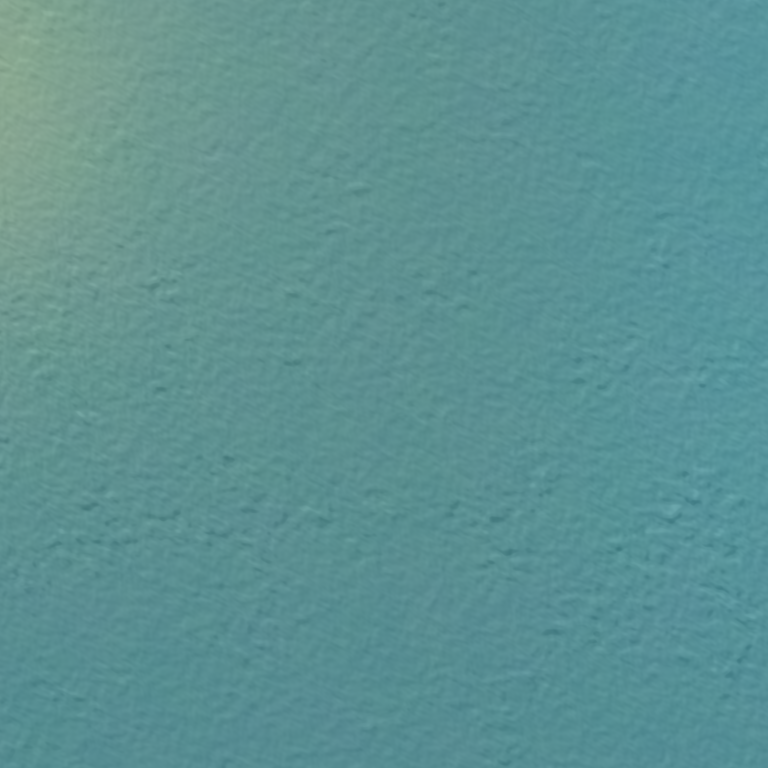
Write a Shadertoy shader that draws this texture.

```glsl
// Teal painted plaster wall with fine embossed ripples and a warm glow at the upper left.

float hash(vec2 cell) {
    vec3 q = fract(vec3(cell.xyx) * vec3(0.1031, 0.1030, 0.0973));
    q += dot(q, q.yzx + 33.33);
    return fract((q.x + q.y) * q.z);
}

vec2 gradientAt(vec2 cell) {
    float angle = 6.2832 * hash(cell);
    return vec2(cos(angle), sin(angle));
}

// Gradient noise, roughly -0.7 to 0.7
float noise(vec2 p) {
    vec2 i = floor(p), f = p - i;
    vec2 u = f * f * f * (f * (f * 6.0 - 15.0) + 10.0);
    vec2 e = vec2(1.0, 0.0);
    float low = mix(dot(gradientAt(i), f), dot(gradientAt(i + e.xy), f - e.xy), u.x);
    float high = mix(dot(gradientAt(i + e.yx), f - e.yx), dot(gradientAt(i + e.xx), f - e.xx), u.x);
    return mix(low, high, u.y);
}

float fbm(vec2 p, int octaves) {
    float sum = 0.0, amplitude = 1.0;
    for (int i = 0; i < octaves; i++) {
        sum += amplitude * noise(p);
        p = mat2(1.6, 1.2, -1.2, 1.6) * p + 17.3;
        amplitude *= 0.5;
    }
    return sum;
}

vec2 rotate(vec2 p, float angle) {
    float c = cos(angle), s = sin(angle);
    return vec2(c * p.x - s * p.y, s * p.x + c * p.y);
}

// Plaster height: short ridges that slope down to the right
float plaster(vec2 p, float slope, vec2 frequency) {
    vec2 warp = 0.008 * vec2(noise(p * 23.0 + 40.0), noise(p * 23.0 + 70.0));
    return fbm(rotate(p + warp, slope) * frequency + 100.0, 2);
}

// Brightness change of a surface lit along the offset
float emboss(vec2 p, vec2 offset, float slope, vec2 frequency) {
    return plaster(p - offset, slope, frequency) - plaster(p + offset, slope, frequency);
}

// Soft spot of light or roughness
float glow(vec2 p, vec2 center, vec2 radius) {
    vec2 d = (p - center) / radius;
    return exp(-dot(d, d));
}

vec3 wallColor(vec2 p) {
    vec3 teal = vec3(0.350, 0.560, 0.565);
    vec3 blueTeal = vec3(0.340, 0.590, 0.625);
    vec3 deepTeal = vec3(0.325, 0.545, 0.575);
    vec3 sageTeal = vec3(0.425, 0.598, 0.570);
    vec3 paleOlive = vec3(0.560, 0.670, 0.565);
    vec3 color = mix(teal, blueTeal, 0.85 * smoothstep(0.50, 1.05, p.x));
    color = mix(color, deepTeal, 0.6 * smoothstep(0.45, 0.0, p.y));
    color = mix(color, sageTeal, 0.95 * glow(p, vec2(0.08, 0.98), vec2(0.46, 0.46)));
    color = mix(color, paleOlive, 0.9 * glow(p, vec2(-0.06, 0.90), vec2(0.21, 0.30)));
    return color;
}

void mainImage(out vec4 fragColor, in vec2 fragCoord) {
    vec2 p = fragCoord / iResolution.xy;
    vec3 color = wallColor(p);

    // Faint drifting tints and mottled shade
    color += vec3(0.013, -0.003, 0.008) * fbm(p * 7.0 + 5.0, 3);
    color += vec3(0.010, 0.009, 0.000) * fbm(p * 17.0 + 31.0, 2);

    // Roughness is stronger at the left edge and the lower right
    float rough = glow(p, vec2(0.03, 0.50), vec2(0.34, 0.26));
    rough += 0.7 * glow(p, vec2(0.92, 0.32), vec2(0.32, 0.30));
    float patches = smoothstep(-0.20, 0.40, fbm(p * 8.0 + 61.0, 2));

    // Fine grain everywhere, broader dents in patches
    vec2 light = vec2(0.0017, -0.0027);
    float grain = emboss(p, light, 0.60, vec2(66.0, 88.0));
    float dents = emboss(p + 3.0, light * 1.3, 0.40, vec2(42.0, 62.0));
    float creases = smoothstep(0.20, 0.75, -dents) - 0.6 * smoothstep(0.22, 0.75, dents);
    float relief = grain * (0.028 + 0.018 * rough);
    relief += dents * (0.015 + 0.018 * patches * (0.4 + rough));
    relief -= creases * patches * (0.026 + 0.045 * rough);
    color += relief * vec3(1.0, 1.0, 0.95);

    fragColor = vec4(clamp(color, 0.0, 1.0), 1.0);
}
```
